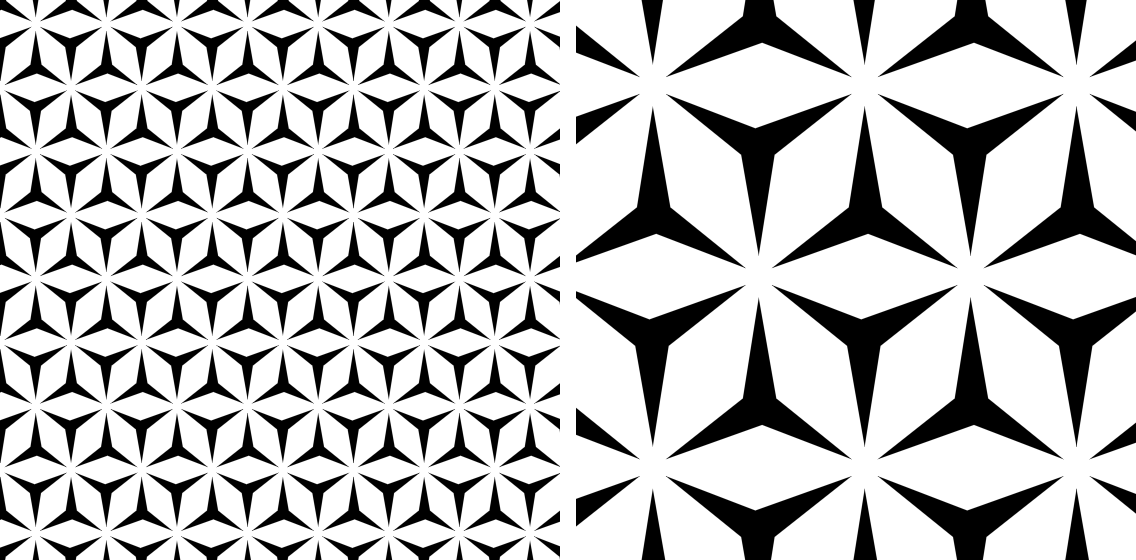
Left, the full canvas; right, a detail of the centre.
Reproduce this pattern procedurally as a Shadertoy shader.

```glsl
// Interlocking black three-pointed stars on white, leaving six-petalled flowers between them.

// Signed distance to one star; the flower centre is at the origin, y points down.
float starDistance(vec2 p) {
    vec2 corner[6] = vec2[6](
        vec2(0.0, 0.10), vec2(0.083, 0.575), vec2(0.438, 0.862),
        vec2(0.016, 0.70), vec2(-0.438, 0.862), vec2(-0.075, 0.575));
    float nearest = 1e5;
    float side = 1.0;
    for (int i = 0; i < 6; i++) {
        vec2 a = corner[i];
        vec2 b = corner[(i + 1) % 6];
        vec2 edge = b - a;
        vec2 w = p - a;
        vec2 offset = w - edge * clamp(dot(w, edge) / dot(edge, edge), 0.0, 1.0);
        nearest = min(nearest, dot(offset, offset));

        // Flip the sign at each edge crossed by a horizontal ray
        bvec3 crossing = bvec3(p.y >= a.y, p.y < b.y, edge.x * w.y > edge.y * w.x);
        if (all(crossing) || all(not(crossing))) side = -side;
    }
    return side * sqrt(nearest);
}

// Wrap to the cell centred on zero
float wrapCentred(float x) {
    return fract(x + 0.5) - 0.5;
}

void mainImage(out vec4 fragColor, in vec2 fragCoord) {
    float repeats = 7.93;
    float rowHeight = 0.902;
    vec2 uv = fragCoord / iResolution.y;

    // Rows count downward, each shifted by half a cell
    vec2 p = vec2(uv.x - 0.0638, 0.957 - uv.y) * repeats;
    float row = floor(p.y / rowHeight);
    float down = p.y - row * rowHeight;
    float across = p.x - 0.5 * mod(row, 2.0);

    // Upright star, and its half-turned partner in the same row
    float upright = starDistance(vec2(wrapCentred(across), down));
    float inverted = starDistance(vec2(-wrapCentred(across - 0.5), rowHeight - down));

    float pixel = repeats / iResolution.y;
    float paper = smoothstep(-0.7 * pixel, 0.7 * pixel, min(upright, inverted));
    fragColor = vec4(vec3(paper), 1.0);
}
```
